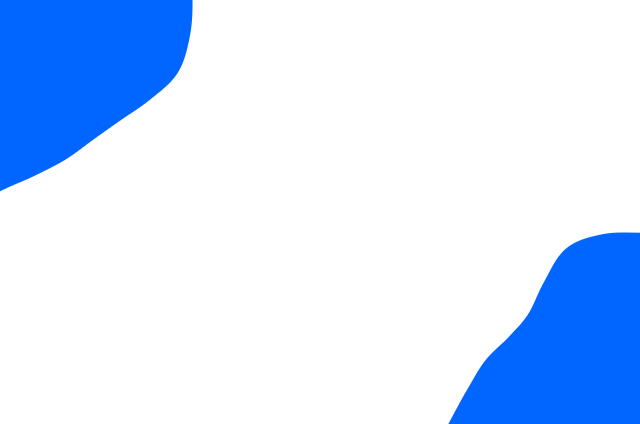
Write a Shadertoy shader that draws this background.

```glsl
// Two smooth blue blobs filling opposite corners of a white canvas.
// Each blob is a polar outline around its corner: radii at equal angles over
// a quarter turn, joined by a Catmull-Rom spline and antialiased at the edge.

const vec3 WHITE = vec3(1.0);
const vec3 BLUE = vec3(0.0, 0.4, 1.0);
const float ASPECT = 1.5;          // design width in canvas heights
const float QUARTER_TURN = 1.5707963;
const int SPANS = 8;               // spline spans per quarter turn
const int KNOTS = SPANS + 3;       // includes one guide knot at each end

// Radii in canvas heights, from the horizontal edge to the vertical edge
const float TOP_LEFT[KNOTS] = float[KNOTS](
    0.4512, 0.4512, 0.4531, 0.4504, 0.4230, 0.4006,
    0.3953, 0.4061, 0.4221, 0.4512, 0.5117);
const float BOTTOM_RIGHT[KNOTS] = float[KNOTS](
    0.5078, 0.4492, 0.4133, 0.3922, 0.3699, 0.3691,
    0.4041, 0.4492, 0.4561, 0.4512, 0.4561);

float catmullRom(float a, float b, float c, float d, float t) {
    return b + 0.5 * t * (c - a + t * (2.0 * a - 5.0 * b + 4.0 * c - d
             + t * (3.0 * (b - c) + d - a)));
}

// Positive inside the blob; p is the inward offset from its corner
float blobField(vec2 p, float radii[KNOTS]) {
    float s = atan(p.y, p.x) / QUARTER_TURN * float(SPANS);
    int i = clamp(int(floor(s)), 0, SPANS - 1);
    float radius = catmullRom(radii[i], radii[i + 1], radii[i + 2],
                              radii[i + 3], s - float(i));
    return radius - length(p);
}

// One-pixel soft coverage from a field value
float coverage(float field) {
    float pixel = max(length(vec2(dFdx(field), dFdy(field))), 1e-5);
    return clamp(field / pixel + 0.5, 0.0, 1.0);
}

void mainImage(out vec4 fragColor, in vec2 fragCoord) {
    vec2 uv = fragCoord / iResolution.xy;
    vec2 scale = vec2(ASPECT, 1.0);

    // Offsets measured inward from the two corners
    vec2 fromTopLeft = vec2(uv.x, 1.0 - uv.y) * scale;
    vec2 fromBottomRight = vec2(1.0 - uv.x, uv.y) * scale;

    float upper = coverage(blobField(fromTopLeft, TOP_LEFT));
    float lower = coverage(blobField(fromBottomRight, BOTTOM_RIGHT));

    fragColor = vec4(mix(WHITE, BLUE, max(upper, lower)), 1.0);
}
```
